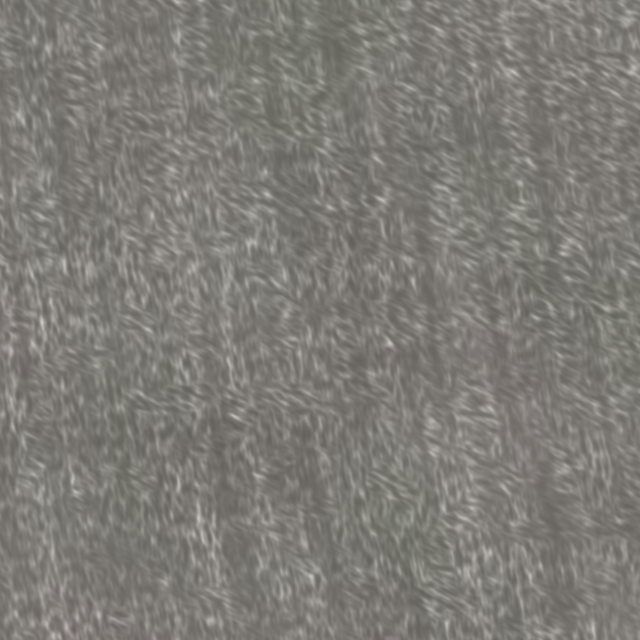
Reproduce this texture procedurally as a WebGL 1 fragment shader.

```glsl
precision highp float;

uniform vec2 u_resolution;

#define GRAIN_FREQ vec2(42.0, 98.0)
#define GRAIN_CONTRAST 0.165
#define WARP_FREQ 25.0
#define WARP_CONTRAST 0.08
#define WEFT_FREQ 21.0
#define WEFT_CONTRAST 0.04
#define PATCH_CONTRAST 0.04
#define FOLD_WIDTH 0.035
#define FOLD_DEPTH 0.016
#define TINT_STRENGTH 0.02
#define CLOTH_COLOR vec3(0.494, 0.484, 0.464)

// Unit gradient for a lattice point
vec2 latticeGradient(vec2 cell) {
    vec3 p = fract(cell.xyx * vec3(0.1031, 0.1030, 0.0973));
    p += dot(p, p.yzx + 33.33);
    float angle = 6.28318 * fract((p.x + p.y) * p.z);
    return vec2(cos(angle), sin(angle));
}

float gradientNoise(vec2 p) {
    vec2 cell = floor(p);
    vec2 f = fract(p);
    vec2 w = f * f * f * (f * (f * 6.0 - 15.0) + 10.0);
    float a = dot(latticeGradient(cell), f);
    float b = dot(latticeGradient(cell + vec2(1, 0)), f - vec2(1, 0));
    float c = dot(latticeGradient(cell + vec2(0, 1)), f - vec2(0, 1));
    float d = dot(latticeGradient(cell + vec2(1, 1)), f - vec2(1, 1));
    return mix(mix(a, b, w.x), mix(c, d, w.x), w.y);
}

// Short fibres running along the given angle
float fibres(vec2 p, float angle, float seed) {
    vec2 along = vec2(cos(angle), sin(angle));
    vec2 q = vec2(dot(p, along), dot(p, vec2(-along.y, along.x)));
    float coarse = gradientNoise(q * GRAIN_FREQ + seed);
    float fine = gradientNoise(q * GRAIN_FREQ * 1.6 + seed + 37.4);
    return coarse + 0.6 * fine;
}

void main() {
    vec2 uv = gl_FragCoord.xy / min(u_resolution.x, u_resolution.y);

    // Thread coordinates: the warp leans more towards the lower right
    float across = uv.x + 0.2 * uv.y - 0.08 * uv.y * uv.y + 0.08 * uv.x * uv.y;
    float up = uv.y - 0.07 * uv.x + 0.01 * gradientNoise(uv * 5.0 + 71.0);
    across += 0.006 * gradientNoise(uv * 6.0 + 13.0);

    // Uneven warp and weft threads
    float warp = gradientNoise(vec2(across * WARP_FREQ, up * 2.2) + 5.3)
        + 0.65 * gradientNoise(vec2(across * WARP_FREQ * 2.4, up * 5.0) + 91.7);
    float weft = gradientNoise(vec2(across * 2.5, up * WEFT_FREQ) + 143.2)
        + 0.5 * gradientNoise(vec2(across * 7.0, up * WEFT_FREQ * 2.2) + 57.9);

    // Soft slanting fold and broad patches
    float foldOffset = (uv.x - 0.48 - 0.5 * (1.0 - uv.y)) / FOLD_WIDTH;
    float fold = exp(-foldOffset * foldOffset);
    float patches = gradientNoise(uv * 4.5 + 23.1);

    // Fibres switch between slanting and steep
    float region = gradientNoise(uv * 16.0 + 201.5) + 0.3 * (uv.x + uv.y - 1.1);
    float slanting = fibres(uv, -0.52, 11.0);
    float steep = fibres(uv, -1.38, 167.0);
    float grain = mix(steep, slanting, smoothstep(-0.2, 0.2, region));
    grain += 0.5 * (grain * grain - 0.055);
    grain *= (1.0 + 0.9 * warp + 0.5 * weft) * (1.0 - 0.4 * fold);

    float tone = GRAIN_CONTRAST * grain + WARP_CONTRAST * warp
        + WEFT_CONTRAST * weft + PATCH_CONTRAST * patches - FOLD_DEPTH * fold;

    // Faint drift between greenish and mauve greys
    float drift = gradientNoise(uv * 3.0 + 311.0)
        + 0.5 * gradientNoise(vec2(across * 14.0, up * 4.0) + 77.0)
        + 0.25 * (uv.x + uv.y - 1.0);
    vec3 tint = TINT_STRENGTH * drift * vec3(-0.7, 0.5, -0.3);

    gl_FragColor = vec4(CLOTH_COLOR + tone + tint, 1.0);
}
```
